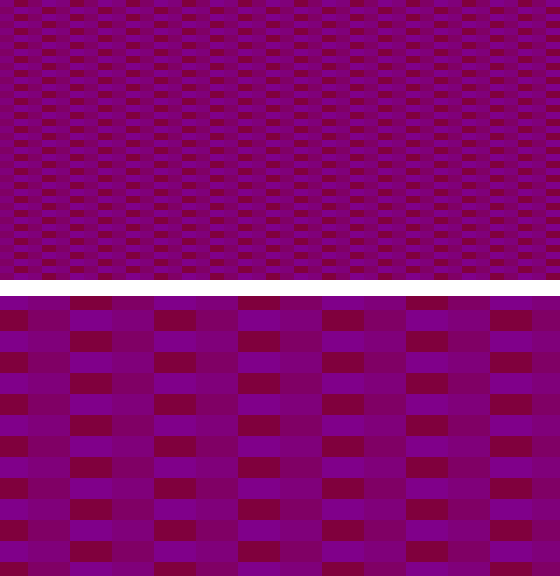
Top, the full canvas; bottom, a detail of the centre.
This pattern is drawn by a Shadertoy shader. Its source:

```glsl
// Staggered two-tone bars, crimson-plum and violet-purple, alternating like bricks.
#define COLUMNS 40.0
#define ROWS 40.0
#define SAMPLES 5
#define CRIMSON vec3(0.50, 0.0, 0.24)
#define PLUM    vec3(0.50, 0.0, 0.395)
#define VIOLET  vec3(0.50, 0.0, 0.54)
#define PURPLE  vec3(0.50, 0.0, 0.48)

// Colour of the block at a point of the unit canvas
vec3 blockColor(vec2 uv) {
    vec2 block = floor(uv * vec2(COLUMNS, ROWS));
    float column = block.x + 1.0;                       // bars start on odd columns
    float tail = mod(column, 2.0);                      // 0 = left half, 1 = right half
    float redBar = mod(floor(column * 0.5) + block.y, 2.0);
    vec3 red = mix(CRIMSON, PLUM, tail);
    vec3 blue = mix(VIOLET, PURPLE, tail);
    return mix(red, blue, redBar);
}

void mainImage(out vec4 fragColor, in vec2 fragCoord) {
    // Average over the pixel for smooth block edges
    vec3 sum = vec3(0.0);
    for (int j = 0; j < SAMPLES; j++) {
        for (int i = 0; i < SAMPLES; i++) {
            vec2 offset = (vec2(i, j) + 0.5) / float(SAMPLES) - 0.5;
            sum += blockColor((fragCoord + offset) / iResolution.xy);
        }
    }
    fragColor = vec4(sum / float(SAMPLES * SAMPLES), 1.0);
}
```
